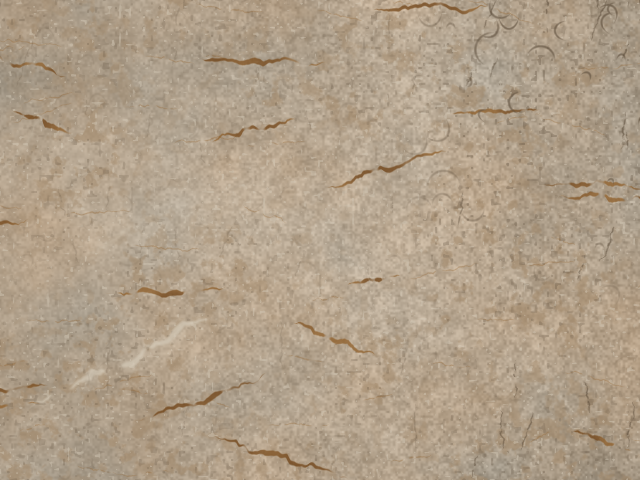
Write a WebGL 1 fragment shader that draws this texture.

```glsl
precision highp float;
uniform vec2 u_resolution;

const vec3 STONE = vec3(0.722, 0.660, 0.579);
const vec3 TAN = vec3(0.63, 0.53, 0.41);
const vec3 OCHRE = vec3(0.57, 0.39, 0.19);
const vec3 RUST = vec3(0.45, 0.28, 0.11);
const vec3 UMBER = vec3(0.36, 0.30, 0.23);
const vec3 CALCITE = vec3(0.83, 0.79, 0.72);

float hash(vec2 p) {
  vec3 h = fract(vec3(p.xyx) * 0.1031);
  h += dot(h, h.yzx + 33.33);
  return fract((h.x + h.y) * h.z);
}

float noise(vec2 p) {
  vec2 i = floor(p), f = fract(p);
  f = f * f * (3.0 - 2.0 * f);
  float low = mix(hash(i), hash(i + vec2(1.0, 0.0)), f.x);
  float high = mix(hash(i + vec2(0.0, 1.0)), hash(i + 1.0), f.x);
  return mix(low, high, f.y);
}

float fbm(vec2 p) {
  float sum = 0.0, gain = 0.533;
  for (int i = 0; i < 4; i++) {
    sum += gain * noise(p);
    p = mat2(1.6, 1.2, -1.2, 1.6) * p + 17.3;
    gain *= 0.5;
  }
  return sum;
}

vec2 rotate(vec2 p, float a) {
  return vec2(cos(a) * p.x + sin(a) * p.y, cos(a) * p.y - sin(a) * p.x);
}

// Tapered, wandering crack along x
float crack(vec2 q, float halfLength, float width, float seed, float edge) {
  float along = q.x / halfLength;
  float taper = max(1.0 - along * along, 0.0);
  q.y += 0.12 * halfLength * (fbm(vec2(along * 3.0 + seed, seed)) - 0.5) * 2.0;
  q.y += 0.006 * (noise(vec2(q.x * 90.0, seed)) - 0.5);
  float swell = noise(vec2(along * 6.0, seed + 4.0));
  float w = width * taper * (0.2 + 1.3 * swell);
  float ink = 1.0 - smoothstep(w - edge, w + edge, abs(q.y));
  return ink * smoothstep(0.0, 0.25, taper) * smoothstep(0.15, 0.45, swell);
}

// Cracks scattered one per cell, tilted about a main direction
float cracks(vec2 p, float cell, float chance, float width, float tilt, float seed, float edge) {
  float cover = 0.0;
  for (int y = -1; y <= 1; y++) {
    for (int x = -1; x <= 1; x++) {
      vec2 id = floor(p / cell) + vec2(float(x), float(y));
      vec2 key = id + seed;
      vec2 centre = (id + vec2(hash(key), hash(key + 31.7))) * cell;
      float angle = tilt + 0.8 * (hash(key + 12.4) - 0.5);
      float reach = cell * mix(0.2, 0.6, hash(key + 7.1));
      float present = step(hash(key + 53.9), chance);
      float ink = crack(rotate(p - centre, angle), reach, width, 40.0 * hash(key + 3.3), edge);
      cover = max(cover, present * ink);
    }
  }
  return cover;
}

// Curved shell fragments
float shells(vec2 p, float cell, float chance, float seed, float edge) {
  float cover = 0.0;
  for (int y = -1; y <= 1; y++) {
    for (int x = -1; x <= 1; x++) {
      vec2 id = floor(p / cell) + vec2(float(x), float(y));
      vec2 key = id + seed;
      vec2 q = p - (id + vec2(hash(key), hash(key + 21.3))) * cell;
      q = rotate(q, 6.283 * hash(key + 9.2));
      q.y *= mix(1.0, 1.7, hash(key + 5.8));
      float radius = cell * mix(0.15, 0.5, hash(key + 2.6));
      float taper = smoothstep(-0.1, 0.9, q.x / max(length(q), 0.0001));
      float w = 0.0022 * taper;
      float arc = 1.0 - smoothstep(w - edge, w + edge, abs(length(q) - radius));
      cover = max(cover, arc * taper * step(hash(key + 14.5), chance));
    }
  }
  return cover;
}

void main() {
  vec2 p = gl_FragCoord.xy / u_resolution.y;
  vec2 fromCentre = gl_FragCoord.xy / u_resolution - 0.5;
  float edge = 0.8 / u_resolution.y + 0.0004;
  float rightSide = smoothstep(0.75, 1.1, p.x);
  float shellBed = rightSide * smoothstep(0.25, 0.75, p.y);
  float leftSide = 1.0 - smoothstep(0.3, 0.75, p.x);

  // Clouded ground and fine grain
  float cloud = fbm(p * 3.5 + 2.0);
  float mottle = fbm(p * 24.0 + 9.0);
  float grain = noise(p * 190.0) - 0.5 + 0.6 * (noise(p * 95.0 + 40.0) - 0.5);
  float rough = mix(0.065, 0.11, smoothstep(0.1, 0.8, p.x));
  vec3 color = STONE + 0.11 * (cloud - 0.5) + 0.10 * (mottle - 0.5) + rough * grain;
  color += vec3(0.03, 0.0, -0.025) * (fbm(p * 6.0 + 30.0) - 0.5) * 2.0;
  color += 0.025 * fromCentre.y - 0.13 * dot(fromCentre, fromCentre);

  // Tan stains, dark pits and pale crystals
  float patches = smoothstep(0.35, 0.65, fbm(p * 5.0 + 70.0));
  float stain = smoothstep(0.52, 0.72, fbm(p * 42.0 + 15.0));
  color = mix(color, TAN, 0.55 * stain * (0.3 + 0.7 * patches));
  float pits = smoothstep(0.74, 0.92, noise(p * 120.0 + 6.0));
  color = mix(color, UMBER, pits * (0.10 + 0.14 * patches + 0.1 * shellBed));
  float crystals = smoothstep(0.80, 0.95, noise(p * 140.0 + 80.0));
  color = mix(color, CALCITE, 0.45 * crystals);

  // Pale diagonal veins
  vec2 vein = rotate(p - vec2(0.27, 0.25), 0.52);
  float mainVein = crack(vein, 0.24, 0.007, 5.0, edge * 2.5);
  float haze = crack(vein, 0.24, 0.013, 5.0, 0.014);
  float faint = cracks(p, 0.3, 0.75, 0.003, 0.6, 61.0, 0.006);
  color = mix(color, CALCITE, max(0.75 * mainVein, 0.3 * max(haze, faint * leftSide)));

  // Ochre and rust seams, hairlines and shell arcs
  float hairlines = cracks(p, 0.13, 0.4, 0.0012, 0.0, 23.0, edge);
  color = mix(color, OCHRE, 0.4 * hairlines);
  float seams = cracks(p, 0.25, 0.6, 0.0042, 0.0, 47.0, edge);
  float rust = smoothstep(0.35, 0.7, noise(p * 14.0 + 3.0));
  color = mix(color, mix(OCHRE, RUST, rust), 0.8 * seams);
  float upright = cracks(p, 0.09, 0.25, 0.0016, 1.45, 85.0, edge);
  color = mix(color, UMBER, upright * (0.2 + 0.4 * rightSide));
  float arcs = shells(p, 0.075, 0.55, 11.0, edge);
  color = mix(color, UMBER, arcs * (0.1 + 0.5 * shellBed));

  gl_FragColor = vec4(clamp(color, 0.0, 1.0), 1.0);
}
```
